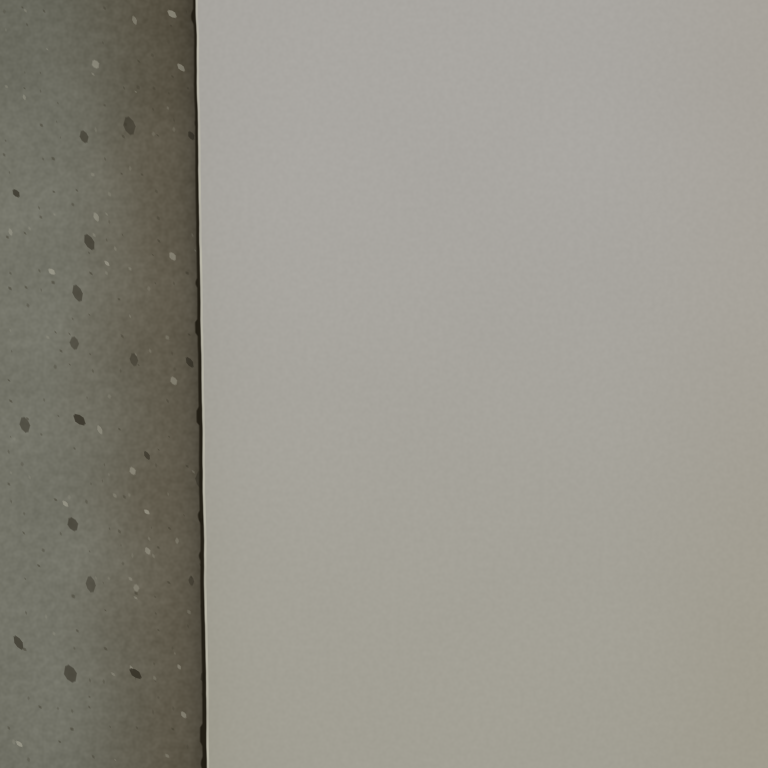
Give the GLSL for this texture, as a WebGL 1 fragment shader.

```glsl
precision highp float;
// A pale, softly lit board beside a strip of speckled terrazzo floor.
// The strip uses hashed cells of angular chips; gradient noise mottles both
// surfaces and chips the thin, slightly tilted seam between them.

uniform vec2 u_resolution;

#define SEAM_BOTTOM 0.2695
#define SEAM_TOP 0.2550
#define SEAM_WOBBLE 0.0022
#define GAP_WIDTH 0.0042
#define RIM_WIDTH 0.0022
#define BOARD_GRAIN 0.010
#define FLOOR_GRAIN 0.030
#define CHIP_DENSITY 0.42
#define FLECK_DENSITY 0.22

vec2 hash2(vec2 p) {
  vec3 q = fract(p.xyx * vec3(0.1031, 0.1030, 0.0973));
  q += dot(q, q.yzx + 33.33);
  return fract((q.xx + q.yz) * q.zy);
}

float cornerSlope(vec2 cell, vec2 offset) {
  float angle = 6.2832 * hash2(cell).x;
  return dot(vec2(cos(angle), sin(angle)), offset);
}

float gradientNoise(vec2 p) {
  vec2 i = floor(p), f = fract(p);
  vec2 w = f * f * f * (f * (f * 6.0 - 15.0) + 10.0);
  vec2 e = vec2(1.0, 0.0);
  return mix(mix(cornerSlope(i, f), cornerSlope(i + e, f - e), w.x),
             mix(cornerSlope(i + e.yx, f - e.yx), cornerSlope(i + e.xx, f - e.xx), w.x), w.y);
}

float fractalNoise(vec2 p) {
  float sum = 0.0, gain = 0.5;
  for (int i = 0; i < 4; i++) {
    sum += gain * gradientNoise(p);
    p = p * 2.03 + 17.3;
    gain *= 0.5;
  }
  return sum;
}

// Coverage of tilted, irregular chips; size is a fraction of one cell.
float chipLayer(vec2 p, float cells, float density, float size, float seed, float pixel) {
  vec2 g = p * cells + seed;
  vec2 cell = floor(g);
  vec2 pick = hash2(cell + seed);
  vec2 shape = hash2(cell + seed + 51.7);
  vec2 q = fract(g) - mix(vec2(0.25), vec2(0.75), hash2(cell + seed + 9.1));
  float tilt = mix(0.1, 0.9, shape.x);
  q = mat2(cos(tilt), -sin(tilt), sin(tilt), cos(tilt)) * q;
  q.x *= mix(1.3, 2.2, shape.y);
  float radius = size * mix(0.45, 1.0, pick.y);
  float box = max(abs(q.x + 0.25 * q.y), abs(q.y));
  float facet = (abs(q.x) + abs(q.y)) * 0.76;
  float soft = cells * pixel * 1.3;
  float body = 1.0 - smoothstep(-soft, soft, max(box, facet) - radius);
  return body * step(pick.x, density) * mix(0.5, 1.0, shape.x);
}

vec3 boardColor(vec2 p, float inside) {
  vec3 color = mix(vec3(0.635, 0.625, 0.580), vec3(0.665, 0.655, 0.635), smoothstep(-0.05, 0.85, p.y));
  // Warm falloff to the right, slight shade at the lower left
  color -= vec3(0.010, 0.016, 0.026) * smoothstep(0.75, 1.05, p.x);
  color -= vec3(0.025, 0.024, 0.030) * exp(-inside * 22.0) * (1.0 - 0.6 * p.y);
  color += 0.010 * fractalNoise(p * 4.0);
  return color + BOARD_GRAIN * (gradientNoise(p * 130.0) + 0.7 * gradientNoise(p * 245.0));
}

vec3 floorColor(vec2 p, float outside, float pixel) {
  vec3 green = vec3(0.455, 0.455, 0.410);
  vec3 brown = vec3(0.385, 0.362, 0.305);
  float cool = smoothstep(0.02, 0.21, outside + 0.06 * fractalNoise(p * 6.0));
  vec3 color = mix(brown, green, cool);
  color -= 0.045 * smoothstep(0.72, 1.0, p.y);
  color -= 0.020 * smoothstep(0.20, 0.0, p.y);
  color += 0.045 * fractalNoise(p * 9.0 + 4.0);
  color += FLOOR_GRAIN * (gradientNoise(p * 95.0) + 0.7 * gradientNoise(p * 210.0));

  // Fine grit, pale flecks, then the larger dark stones
  float grit = chipLayer(p, 47.0, 0.30, 0.13, 13.0, pixel);
  float paleGrit = chipLayer(p, 38.0, 0.16, 0.12, 29.0, pixel);
  float fleck = chipLayer(p, 19.0, FLECK_DENSITY, 0.13, 71.0, pixel);
  float stone = chipLayer(p, 14.0, CHIP_DENSITY, 0.17, 37.0, pixel);
  color = mix(color, vec3(0.25, 0.235, 0.185), 0.50 * grit);
  color = mix(color, vec3(0.60, 0.59, 0.53), 0.45 * paleGrit);
  color = mix(color, vec3(0.66, 0.65, 0.59), 0.65 * fleck);
  color = mix(color, vec3(0.20, 0.185, 0.145), 0.85 * stone);

  // Contact shade under the board
  return color * (1.0 - 0.28 * exp(-outside * 60.0));
}

void main() {
  vec2 p = gl_FragCoord.xy / u_resolution;
  float pixel = 1.0 / min(u_resolution.x, u_resolution.y);

  float seam = mix(SEAM_BOTTOM, SEAM_TOP, p.y);
  seam += SEAM_WOBBLE * fractalNoise(vec2(p.y * 13.0, 2.7));
  float d = p.x - seam;
  vec3 board = boardColor(p, max(d, 0.0));
  vec3 ground = floorColor(p, max(-d, 0.0), pixel);

  // Ragged dark gap, broader toward the bottom
  float nick = smoothstep(0.18, 0.42, gradientNoise(vec2(p.y * 34.0, 8.3)));
  float gap = GAP_WIDTH * (mix(1.15, 0.65, p.y) + 0.7 * nick);
  float gapMask = smoothstep(-gap - 1.5 * pixel, -gap + pixel, d);
  ground = mix(ground, vec3(0.115, 0.100, 0.065), 0.9 * gapMask);

  // Lit cut edge of the board
  float rim = 1.0 - smoothstep(RIM_WIDTH, RIM_WIDTH + 1.5 * pixel, d);
  float rimGlow = 0.65 + 0.5 * gradientNoise(vec2(p.y * 22.0, 5.1));
  board = mix(board, vec3(0.74, 0.73, 0.67), rim * rimGlow);

  vec3 color = mix(ground, board, smoothstep(-pixel, pixel, d));
  gl_FragColor = vec4(clamp(color, 0.0, 1.0), 1.0);
}
```
